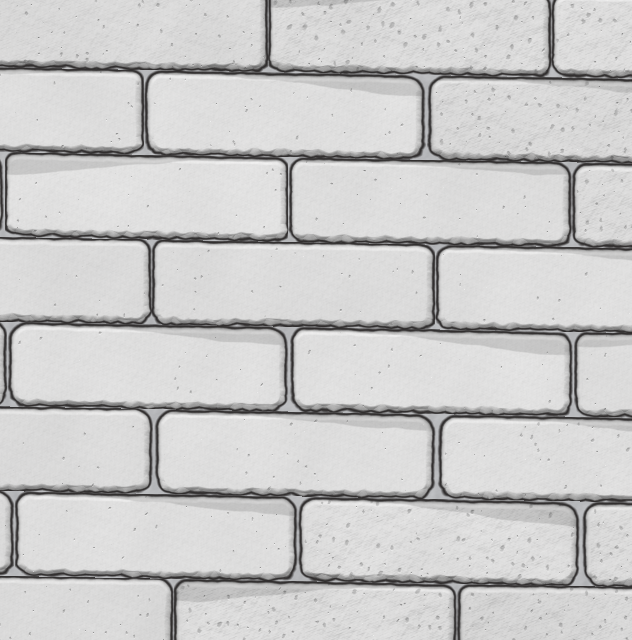
Give the GLSL for this texture, as a Shadertoy shader.

```glsl
#define ROW_HEIGHT 0.1324
#define BRICK_WIDTH 0.443
#define FIRST_JOINT 0.0915
#define ROW_TILT 0.018
#define HALF_GAP vec2(0.0028, 0.0024)
#define CORNER_RADIUS 0.021
#define BEVEL_WIDTH 0.009
#define BEVEL_HEIGHT 0.0055
#define FACE_COLOR vec3(0.868, 0.867, 0.866)
#define MORTAR_COLOR vec3(0.72, 0.725, 0.735)
#define CREVICE_COLOR vec3(0.19, 0.18, 0.18)

struct Brick {
    vec2 local;     // position relative to the brick centre
    vec2 halfSize;
    vec2 seed;
    float rough;    // 0 = smooth face, 1 = pitted face
    float edge;     // signed distance to the worn outline
};

vec2 hash2(vec2 p) {
    return fract(sin(vec2(dot(p, vec2(127.1, 311.7)), dot(p, vec2(269.5, 183.3)))) * 43758.5);
}

// Cellular noise: distance to the nearest point, and that point's random value
vec2 cells(vec2 p) {
    vec2 base = floor(p), best = vec2(9.0, 0.0);
    for (int j = -1; j <= 1; j++)
    for (int i = -1; i <= 1; i++) {
        vec2 cell = base + vec2(i, j);
        float dist = length(cell + hash2(cell) - p);
        if (dist < best.x) best = vec2(dist, hash2(cell + 37.0).x);
    }
    return best;
}

// Layered, rotated sines
float waves(vec2 p) {
    float sum = 0.0, amp = 0.5;
    for (int i = 0; i < 5; i++) {
        p = mat2(0.8, 0.6, -0.6, 0.8) * p * 1.8 + 1.3;
        sum += amp * sin(p.x + 1.7 * sin(p.y + 0.6 * p.x));
        amp *= 0.56;
    }
    return sum;
}

Brick brickAt(vec2 p) {
    Brick b;
    // Running bond on slightly sloping courses, drifting at the outer rows
    float v = (p.y + ROW_TILT * (p.x - 0.49) - FIRST_JOINT) / ROW_HEIGHT;
    float row = floor(v) + 1.0, k = 3.5 - row;
    float start = mix(0.237, 0.0104, mod(row, 2.0)) + 0.0008 * k * k * k;
    float u = (p.x - start) / BRICK_WIDTH;
    b.seed = hash2(vec2(floor(u), row) + 5.0);
    b.local = (fract(vec2(u, v)) - 0.5) * vec2(BRICK_WIDTH, ROW_HEIGHT);

    // Outer rows and the right side have coarser faces
    b.rough = smoothstep(0.69, 0.9, abs(k) * 0.2 + (p.x - b.local.x) * 0.5);

    // Uneven size, position and angle
    vec2 slack = b.seed.yx * vec2(0.005, 0.0016);
    b.halfSize = 0.5 * vec2(BRICK_WIDTH, ROW_HEIGHT) - HALF_GAP - slack;
    b.local += slack * (b.seed - 0.5);
    b.local.y += (b.seed.x - 0.5) * 0.009 * b.local.x;

    // Rounded outline, wavy all round and chipped along the bottom
    float radius = CORNER_RADIUS * mix(0.7, 1.2, b.seed.y);
    vec2 q = abs(b.local) - b.halfSize + radius;
    b.edge = length(max(q, 0.0)) + min(max(q.x, q.y), 0.0) - radius;
    float low = 1.0 - smoothstep(-0.9, -0.3, b.local.y / b.halfSize.y);
    b.edge += 0.001 * waves(p * 38.0) + 0.0045 * (low + 0.25) * (cells(p * vec2(48.0, 60.0)).x - 0.35);
    return b;
}

float pitMask(vec2 p, float rough) {
    vec2 c = cells(p * vec2(68.0, 48.0) + 0.15 * waves(p * 60.0));
    float r = mix(0.16, 0.28, rough) * smoothstep(mix(0.84, 0.35, rough), 1.0, c.y);
    return 1.0 - smoothstep(0.3 * r, r + 0.01, c.x);
}

float relief(vec2 p) {
    Brick b = brickAt(p);
    float face = mix(0.00018, 0.0006, b.rough) * waves(p * 85.0)
               + 0.0018 * b.rough * waves(p * 14.0)
               - 0.0011 * pitMask(p, b.rough);
    return smoothstep(0.0, BEVEL_WIDTH, -b.edge) * (BEVEL_HEIGHT + face);
}

void mainImage(out vec4 fragColor, in vec2 fragCoord) {
    vec2 p = fragCoord / iResolution.y;
    float pixel = 1.0 / iResolution.y;
    Brick b = brickAt(p);

    // Overhead light: upper slopes brighten, lower slopes darken
    const float e = 0.0012;
    float h = relief(p);
    vec2 slope = (vec2(relief(p + vec2(e, 0.0)), relief(p + vec2(0.0, e))) - h) / e;
    float facing = slope.y - 0.25 * slope.x;
    float light = 1.0 - 0.30 * max(facing, 0.0) + 0.09 * min(-min(facing, 0.0), 1.0);

    // Brick face: tone per brick, soft mottling and fine grain
    float tone = 0.035 * (b.seed.x - 0.5) + 0.012 * waves(p * 9.0) + 0.010 * waves(p * 240.0);
    vec3 brick = (FACE_COLOR + tone - 0.02 * b.rough) * light;
    brick *= 1.0 - 0.16 * pitMask(p, b.rough);

    // Slanting shadow cast over the top by the course above
    vec2 n = b.local / b.halfSize;
    float slant = (b.seed.y > 0.4 ? 1.0 : -1.0) * n.x + 0.25;
    float depth = 0.05 + 0.55 * b.seed.x * smoothstep(-0.3, 1.3, slant);
    float shade = smoothstep(-0.025, 0.025, n.y - 1.0 + depth + 0.035 * waves(p * 16.0));
    brick *= 1.0 - 0.12 * shade * step(0.35, b.seed.x);
    brick *= 1.0 - 0.38 * exp(min(b.edge, 0.0) / 0.0022);

    // Recessed mortar, darkest against the bricks
    float open = smoothstep(0.0015, 0.006, b.edge);
    vec3 mortar = mix(CREVICE_COLOR, MORTAR_COLOR + 0.03 * waves(p * 70.0), open);

    float cover = 1.0 - smoothstep(-pixel, pixel, b.edge);
    fragColor = vec4(clamp(mix(mortar, brick, cover), 0.0, 1.0), 1.0);
}
```
